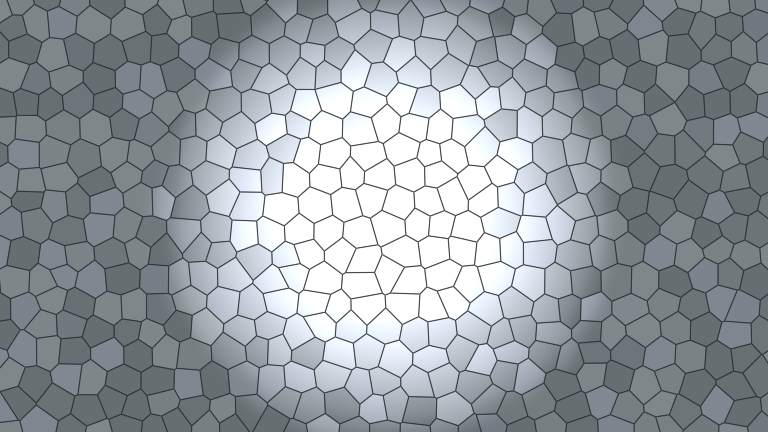
Write a WebGL 2 fragment shader that draws this pattern.

```glsl
#version 300 es
precision highp float;
// Irregular mosaic of slate cells with thin dark joints, lit by a round white
// glow. Jittered, staggered sites form a Voronoi diagram with exact edge
// distances; each cell gets its own tone and a small shift of the glow radius.

#define CELL_SIZE vec2(0.0670, 0.0585)
#define JITTER 0.56
#define JOINT_HALF_WIDTH 0.0014
#define JOINT_OPACITY 0.86
#define GLOW_CENTER vec2(0.010, 0.005)
#define GLOW_RADIUS 0.56
#define GLOW_STRENGTH 1.05
#define GLOW_SCATTER 0.055
#define DARK_SLATE vec3(0.395, 0.432, 0.442)
#define LIGHT_SLATE vec3(0.495, 0.535, 0.545)
#define BLUE_SLATE vec3(0.500, 0.535, 0.570)
#define JOINT_COLOR vec3(0.150, 0.170, 0.190)

uniform vec2 u_resolution;
out vec4 fragColor;

// Sine-free hash of a cell index, two values in 0..1
vec2 hash22(vec2 p) {
    vec3 q = fract(vec3(p.xyx) * vec3(0.1031, 0.1030, 0.0973));
    q += dot(q, q.yzx + 33.33);
    return fract((q.xx + q.yz) * q.zy);
}

// Jittered site of a cell; odd rows are staggered by half a cell
vec2 sitePosition(vec2 cell) {
    vec2 jitter = (hash22(cell + 71.0) - 0.5) * JITTER;
    float stagger = 0.5 * mod(cell.y, 2.0);
    return (cell + vec2(stagger, 0.0) + 0.5 + jitter) * CELL_SIZE;
}

// Returns the distance to the nearest joint and the index of the owning cell
float voronoiEdge(vec2 p, out vec2 owner) {
    vec2 home = floor(p / CELL_SIZE);
    vec2 toOwner = vec2(0.0);
    float nearest = 1e5;
    owner = home;
    for (int y = -2; y <= 2; y++) {
        for (int x = -2; x <= 2; x++) {
            vec2 cell = home + vec2(x, y);
            vec2 toSite = sitePosition(cell) - p;
            float distSq = dot(toSite, toSite);
            if (distSq < nearest) {
                nearest = distSq;
                toOwner = toSite;
                owner = cell;
            }
        }
    }
    // Distance to the bisectors between the owner and its neighbours
    float edge = 1e5;
    for (int y = -2; y <= 2; y++) {
        for (int x = -2; x <= 2; x++) {
            if (x == 0 && y == 0) continue;
            vec2 toSite = sitePosition(owner + vec2(x, y)) - p;
            vec2 across = normalize(toSite - toOwner);
            edge = min(edge, dot(0.5 * (toSite + toOwner), across));
        }
    }
    return edge;
}

// Slate tone of one cell: mostly dark or light, sometimes bluish
vec3 slateColor(vec2 tone) {
    vec3 light = mix(LIGHT_SLATE, BLUE_SLATE, smoothstep(0.55, 0.75, tone.y));
    return mix(DARK_SLATE, light, smoothstep(0.15, 0.85, tone.x));
}

void main() {
    vec2 p = (gl_FragCoord.xy - 0.5 * u_resolution) / u_resolution.y;
    float pixel = 1.0 / u_resolution.y;

    vec2 owner;
    float edge = voronoiEdge(p, owner);

    // Cell tone
    vec3 color = slateColor(hash22(owner + 17.0));

    // Round glow, its reach shifted from cell to cell
    float shift = (hash22(owner + 143.0).x - 0.5) * GLOW_SCATTER;
    float radius = length(p - GLOW_CENTER) + shift;
    float falloff = max(1.0 - radius / GLOW_RADIUS, 0.0);
    float glow = GLOW_STRENGTH * falloff * smoothstep(0.0, 0.12, falloff);
    color = min(color + glow * vec3(0.98, 0.97, 1.04), 1.0);

    // Dark joints
    float joint = 1.0 - smoothstep(JOINT_HALF_WIDTH - 0.6 * pixel,
                                   JOINT_HALF_WIDTH + 0.6 * pixel, edge);
    color = mix(color, JOINT_COLOR, joint * JOINT_OPACITY);

    fragColor = vec4(color, 1.0);
}
```
